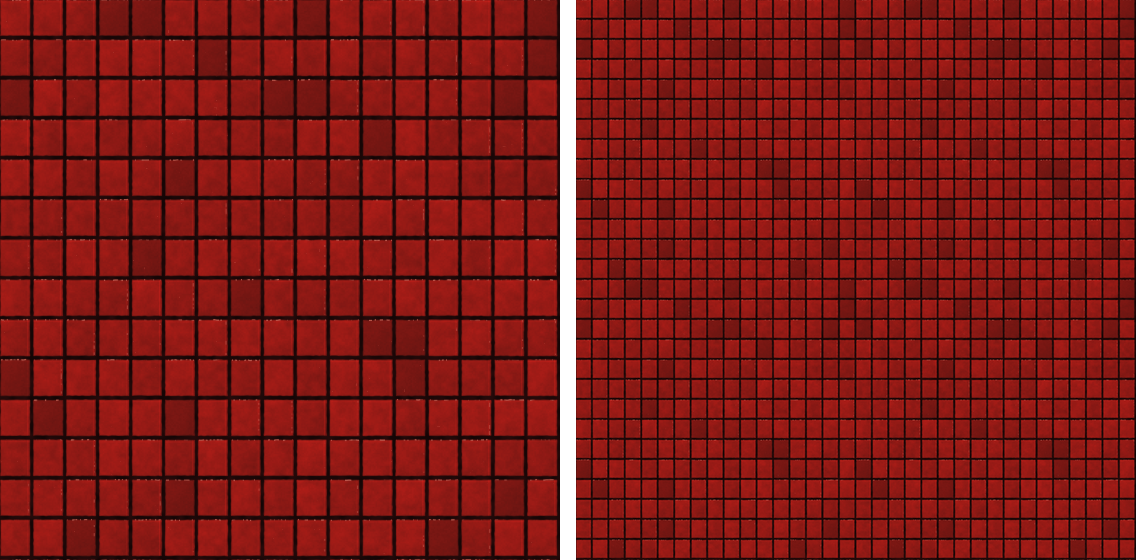
Left: one tile. Right: repeated 2 by 2.
Give the GLSL for this pattern, as a Shadertoy shader.

```glsl
// Glazed red mosaic, 17 by 14 tiles, with dark grout and chipped, glinting edges.

float hash(vec2 p, float seed) {
    uvec3 v = uvec3(ivec3(p, seed)) * uvec3(1597u, 3571u, 7919u);
    uint h = (v.x ^ (v.y << 7) ^ v.z) * 747796405u + 289133u;
    h = ((h >> ((h >> 28) + 4u)) ^ h) * 277803737u;
    return float(((h >> 22) ^ h) & 65535u) / 65535.0;
}

// Value noise that wraps after a whole number of cells across the canvas
float noise(vec2 uv, vec2 period, float seed) {
    vec2 p = uv * period, i = floor(p), f = fract(p);
    f = f * f * (3.0 - 2.0 * f);
    vec2 a = mod(i, period), b = mod(i + 1.0, period);
    return mix(mix(hash(a, seed), hash(vec2(b.x, a.y), seed), f.x),
               mix(hash(vec2(a.x, b.y), seed), hash(b, seed), f.x), f.y);
}

float line(float x, float width) {
    return exp(-x * x / (width * width));
}

void mainImage(out vec4 fragColor, in vec2 fragCoord) {
    vec2 uv = fragCoord / iResolution.xy;
    const vec2 count = vec2(17.0, 14.0);
    const float units = 768.0;   // lengths below are in 1/768 of the canvas
    float soft = max(1.2, 0.7 * units / iResolution.y);

    // Tile cell and position from the tile's centre
    vec2 grid = uv * count + vec2(0.037, -0.055);
    vec2 id = mod(floor(grid), count);
    vec2 c = (fract(grid) - 0.5) * units / count;

    // Slightly uneven tile outline
    vec2 halfSize = vec2(20.3, 24.8) + 0.6 * (vec2(hash(id, 1.0), hash(id, 2.0)) - 0.5);
    float ragged = noise(uv, vec2(170.0), 3.0) - 0.5;
    vec2 q = abs(c) - halfSize + 1.0;
    float d = length(max(q, 0.0)) + min(max(q.x, q.y), 0.0) - 1.0 + 0.7 * ragged;
    float cover = 1.0 - smoothstep(-soft, soft, d);

    // Glaze: tone per tile, a few darker ones, cloudy blotches and grain
    float dark = step(hash(id, 4.0), 0.13);
    float cloud = noise(uv, vec2(64.0), 5.0) + 0.6 * noise(uv, vec2(150.0), 6.0) - 0.8;
    float grain = noise(uv, vec2(384.0), 7.0) - 0.5;
    float tone = mix(0.45 + 0.32 * hash(id, 8.0), 0.1, dark);
    tone += 0.32 * cloud * (1.0 - 0.6 * dark) + 0.16 * grain;
    tone += 0.1 * (c.y / 27.0 - c.x / 22.0);

    // Bevel: thin bright ridges at the top and right, shaded rims outside
    float ridge = line(c.x - halfSize.x + 3.2, 0.9) + 0.7 * line(c.y - halfSize.y + 2.8, 0.9);
    tone += 0.28 * ridge * (0.5 + hash(id, 9.0)) * (1.0 - 0.7 * dark);
    tone -= 0.35 * smoothstep(-2.5, 0.0, d);
    vec3 glaze = mix(vec3(0.44, 0.085, 0.07), vec3(0.66, 0.11, 0.09), tone);

    // Grout, deeper in places
    vec3 grout = vec3(0.11, 0.03, 0.03) * (0.65 + 0.7 * noise(uv, vec2(90.0), 10.0));
    vec3 color = mix(grout, glaze, cover);

    // Broken pale glints along the top edge, fewer down the right edge
    float topWear = smoothstep(0.5, 0.85, noise(uv, vec2(306.0, 14.0), 11.0))
                  * line(c.y - halfSize.y + 0.4 + ragged, 1.0) * step(abs(c.x), halfSize.x - 1.0)
                  * smoothstep(0.1, 0.9, hash(id, 12.0));
    float sideWear = smoothstep(0.65, 0.9, noise(uv, vec2(17.0, 280.0), 13.0))
                   * line(c.x - halfSize.x + 2.2, 0.9) * step(abs(c.y), halfSize.y - 1.0)
                   * step(0.75, hash(id, 14.0));
    color = mix(color, vec3(0.78, 0.38, 0.33), min(0.85 * topWear + 0.5 * sideWear, 1.0));

    // Stray chips on the glaze
    float chip = smoothstep(0.965, 1.0, noise(uv, vec2(256.0), 15.0)) * cover;
    color = mix(color, vec3(0.75, 0.3, 0.25), 0.4 * chip * step(0.6, hash(id, 16.0)));

    fragColor = vec4(color, 1.0);
}
```
